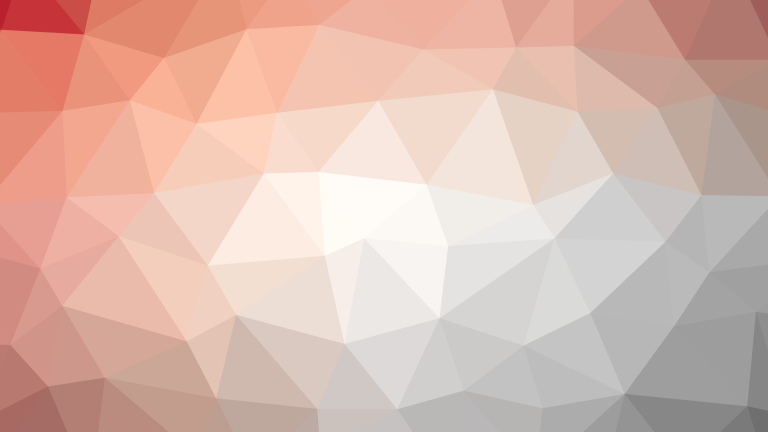
A Shadertoy shader for this background:

```glsl
// Low-poly backdrop: a staggered lattice of jittered vertices is split into
// triangles, and each flat facet takes its colour from a smooth gradient mesh
// running from red and peach through a pale centre to cool grey.

const vec2  CELL = vec2(0.198, 0.167);   // lattice spacing, in canvas heights
const vec2  LATTICE_SHIFT = vec2(0.002, 0.092);
const float JITTER = 0.62;               // vertex scatter, in cells
const float FACET_CONTRAST = 0.065;      // brightness spread between facets

// Local accents, placed in the unit square.
const vec3  CRIMSON = vec3(0.72, 0.13, 0.18);
const vec2  CRIMSON_AT = vec2(0.0, 1.0);
const float CRIMSON_FALLOFF = 110.0;
const vec3  CORE_WHITE = vec3(1.0, 0.985, 0.97);
const vec2  CORE_AT = vec2(0.48, 0.51);
const float CORE_FALLOFF = 32.0;
const float CORE_STRENGTH = 0.6;

// Gradient bands, each with five evenly spaced stops from left to right.
const vec3 TOP[5] = vec3[5](vec3(0.83, 0.34, 0.30), vec3(0.92, 0.57, 0.45),
    vec3(0.95, 0.69, 0.62), vec3(0.86, 0.62, 0.56), vec3(0.63, 0.37, 0.35));
const vec3 UPPER[5] = vec3[5](vec3(0.90, 0.52, 0.42), vec3(0.97, 0.73, 0.62),
    vec3(0.99, 0.86, 0.79), vec3(0.89, 0.78, 0.72), vec3(0.68, 0.56, 0.50));
const vec3 MIDDLE[5] = vec3[5](vec3(0.88, 0.57, 0.53), vec3(0.98, 0.84, 0.77),
    vec3(1.00, 0.98, 0.96), vec3(0.87), vec3(0.67));
const vec3 LOWER[5] = vec3[5](vec3(0.81, 0.55, 0.51), vec3(0.91, 0.78, 0.71),
    vec3(0.90, 0.89, 0.885), vec3(0.80), vec3(0.58));
const vec3 BOTTOM[5] = vec3[5](vec3(0.64, 0.39, 0.37), vec3(0.74, 0.60, 0.54),
    vec3(0.78, 0.77, 0.765), vec3(0.64), vec3(0.44));

vec2 hash2(vec2 p) {
    vec3 q = fract(vec3(p.xyx) * vec3(0.1031, 0.1030, 0.0973));
    q += dot(q, q.yzx + 33.33);
    return fract((q.xx + q.yz) * q.zy);
}

float cross2(vec2 a, vec2 b) { return a.x * b.y - a.y * b.x; }

float glow(vec2 d, float falloff) { return exp(-dot(d, d) * falloff); }

// Piecewise linear gradient over five stops.
vec3 ramp(vec3 stops[5], float t) {
    float k = min(floor(t * 4.0), 3.0);
    return mix(stops[int(k)], stops[int(k) + 1], t * 4.0 - k);
}

// Gradient mesh over the unit square, with its two accents.
vec3 meshColor(vec2 uv) {
    uv = clamp(uv, 0.0, 1.0);
    vec3 bands[5] = vec3[5](ramp(BOTTOM, uv.x), ramp(LOWER, uv.x),
        ramp(MIDDLE, uv.x), ramp(UPPER, uv.x), ramp(TOP, uv.x));
    vec3 color = ramp(bands, uv.y);
    color = mix(color, CORE_WHITE, CORE_STRENGTH * glow(uv - CORE_AT, CORE_FALLOFF));
    return mix(color, CRIMSON, glow(uv - CRIMSON_AT, CRIMSON_FALLOFF));
}

// Staggered lattice vertex with random offset.
vec2 vertexAt(vec2 id) {
    vec2 offset = JITTER * (hash2(id + 37.0) - 0.5);
    offset.x += 0.5 * mod(id.y, 2.0);
    return (id + offset) * CELL - LATTICE_SHIFT;
}

// Signed distance to a line, positive on its left.
float leftOf(vec2 p, vec2 a, vec2 b) {
    return cross2(normalize(b - a), p - a);
}

// Facet colour in rgb, weighted by its antialiased coverage in alpha.
vec4 facet(vec2 p, vec2 a, vec2 b, vec2 c, float aspect, float pixel) {
    float inside = min(leftOf(p, a, b), min(leftOf(p, b, c), leftOf(p, c, a)));
    float coverage = clamp(inside / pixel + 0.5, 0.0, 1.0);
    if (coverage <= 0.0) return vec4(0.0);
    vec2 center = (a + b + c) / 3.0;
    float shade = 1.0 + FACET_CONTRAST * (hash2(center * 91.0).x - 0.5);
    vec3 color = min(meshColor(center / vec2(aspect, 1.0)) * shade, 1.0);
    return vec4(color, 1.0) * coverage;
}

void mainImage(out vec4 fragColor, in vec2 fragCoord) {
    float pixel = 1.0 / iResolution.y;
    float aspect = iResolution.x / iResolution.y;
    vec2 p = fragCoord * pixel;
    vec2 cell = floor((p + LATTICE_SHIFT) / CELL);
    vec4 sum = vec4(0.0);

    for (int j = -1; j <= 1; j++) {
        for (int i = -1; i <= 1; i++) {
            vec2 id = cell + vec2(i, j);
            vec2 a = vertexAt(id);
            vec2 b = vertexAt(id + vec2(1.0, 0.0));
            vec2 c = vertexAt(id + vec2(1.0, 1.0));
            vec2 d = vertexAt(id + vec2(0.0, 1.0));

            // Split along the diagonal that leaves the fuller triangles.
            float splitAC = min(leftOf(d, a, c), -leftOf(b, a, c));
            float splitBD = min(leftOf(a, b, d), -leftOf(c, b, d));
            if (splitAC > splitBD) {
                sum += facet(p, a, b, c, aspect, pixel);
                sum += facet(p, a, c, d, aspect, pixel);
            } else {
                sum += facet(p, a, b, d, aspect, pixel);
                sum += facet(p, b, c, d, aspect, pixel);
            }
        }
    }
    vec3 color = sum.a > 0.001 ? sum.rgb / sum.a
                               : meshColor(p / vec2(aspect, 1.0));
    fragColor = vec4(color, 1.0);
}
```
